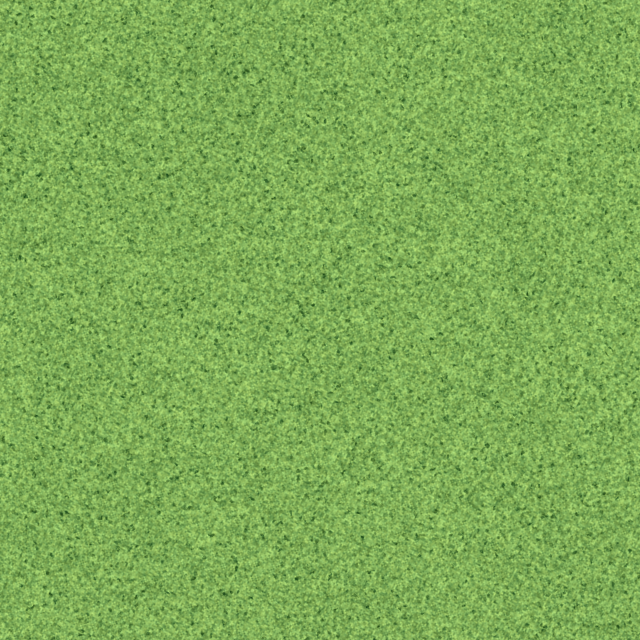
A Shadertoy shader for this texture:

```glsl
// Short, dense green turf: fine bright grain speckled with small dark pits.

vec3 hash3(vec2 cell) {
    vec3 h = fract(cell.xyx * vec3(0.1031, 0.1030, 0.0973));
    h += dot(h, h.yxz + 33.33);
    return fract((h.xxy + h.yzz) * h.zyx);
}

mat2 rotation(float angle) {
    float c = cos(angle), s = sin(angle);
    return mat2(c, s, -s, c);
}

// Smooth value noise, centred on zero
float grain(vec2 p) {
    vec2 cell = floor(p);
    vec2 w = smoothstep(0.0, 1.0, p - cell);
    float low = mix(hash3(cell).x, hash3(cell + vec2(1, 0)).x, w.x);
    float high = mix(hash3(cell + vec2(0, 1)).x, hash3(cell + vec2(1, 1)).x, w.x);
    return mix(low, high, w.y) - 0.5;
}

// Depth of the scattered oval gaps between tufts
float pits(vec2 p) {
    vec2 home = floor(p);
    float depth = 0.0;
    for (int y = -1; y <= 1; y++) {
        for (int x = -1; x <= 1; x++) {
            vec2 cell = home + vec2(x, y);
            vec3 place = hash3(cell + 17.0);
            vec3 kind = hash3(cell + 231.0);
            vec2 d = rotation(6.2832 * place.z) * (p - cell - place.xy);
            float oval = length(d / vec2(mix(0.4, 0.68, kind.x), 0.34));
            float strength = step(0.55, kind.y) * mix(0.2, 0.75, kind.z * kind.z);
            depth = max(depth, strength * (1.0 - smoothstep(0.25, 1.15, oval)));
        }
    }
    return depth;
}

void mainImage(out vec4 fragColor, in vec2 fragCoord) {
    vec2 uv = fragCoord / iResolution.y;

    // Layered grain on turned grids, so that no lattice shows
    float tone = 0.77;
    tone += 0.68 * grain(rotation(0.47) * uv * 390.0 + 40.0);
    tone += 0.52 * grain(rotation(1.13) * uv * 215.0 + 90.0);
    tone += 0.06 * grain(uv * 7.0 + 5.0);

    // Ragged edges on the pits
    vec2 ragged = vec2(grain(uv * 260.0 + 11.0), grain(uv * 260.0 + 73.0));
    tone -= pits(uv * 112.0 + 0.4 * ragged);

    // Dark soil green to sunlit green, with a slight yellow drift
    vec3 shadeGreen = vec3(0.25, 0.42, 0.18);
    vec3 lightGreen = vec3(0.59, 0.77, 0.40);
    vec3 color = mix(shadeGreen, lightGreen, max(tone, -0.3));
    color += vec3(0.035, 0.0, -0.03) * grain(rotation(0.8) * uv * 300.0 + 150.0);

    fragColor = vec4(clamp(color, 0.0, 1.0), 1.0);
}
```
